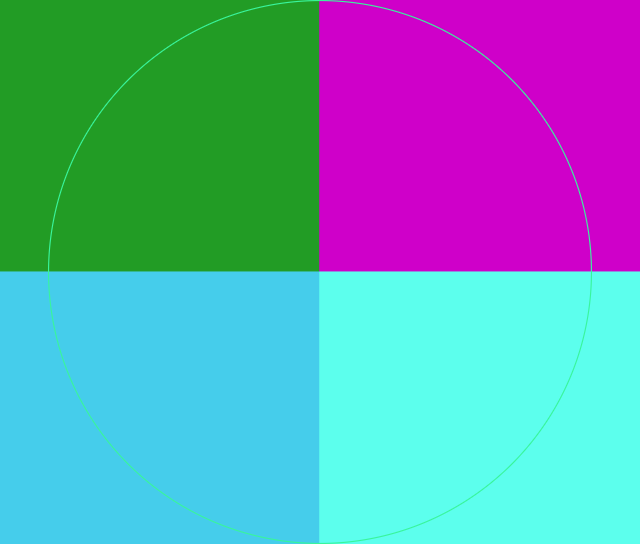
This background is drawn by a Shadertoy shader. Its source:

```glsl
// Four flat colour quadrants with a hairline circle spanning the canvas height.
// Quadrants are blended by two antialiased steps; the circle is a distance
// function to a ring, measured in units of the canvas height.

#define SPLIT        vec2(0.4988, 0.5010)
#define RING_RADIUS  0.4990
#define RING_WIDTH   0.0021
#define TOP_LEFT     vec3(0.135, 0.612, 0.145)
#define TOP_RIGHT    vec3(0.810, 0.000, 0.790)
#define BOTTOM_LEFT  vec3(0.270, 0.805, 0.920)
#define BOTTOM_RIGHT vec3(0.360, 1.000, 0.930)
#define RING_COLOR   vec3(0.220, 0.960, 0.610)

// Share of a pixel lying on the positive side of an edge.
float coverage(float signedDistance, float pixel) {
    return clamp(signedDistance / pixel + 0.5, 0.0, 1.0);
}

void mainImage(out vec4 fragColor, in vec2 fragCoord) {
    float pixel = 1.0 / iResolution.y;
    vec2 fromSplit = (fragCoord - SPLIT * iResolution.xy) * pixel;
    vec2 fromCenter = (fragCoord - 0.5 * iResolution.xy) * pixel;

    // Quadrants
    float right = coverage(fromSplit.x, pixel);
    float top = coverage(fromSplit.y, pixel);
    vec3 color = mix(mix(BOTTOM_LEFT, BOTTOM_RIGHT, right),
                     mix(TOP_LEFT, TOP_RIGHT, right), top);

    // Hairline ring, fading rather than vanishing below one pixel
    float ringDistance = abs(length(fromCenter) - RING_RADIUS);
    float ring = coverage(0.5 * max(RING_WIDTH, pixel) - ringDistance, pixel);
    color = mix(color, RING_COLOR, ring * min(1.0, RING_WIDTH / pixel));

    fragColor = vec4(color, 1.0);
}
```
